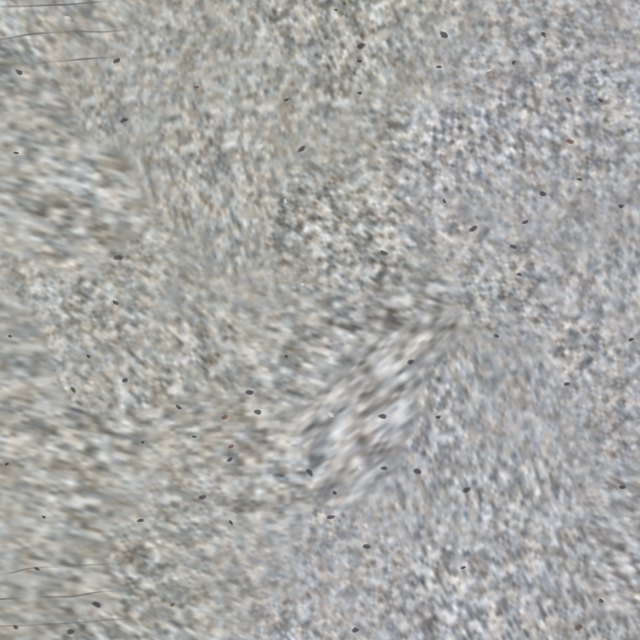
Give the GLSL for this texture, as a three.js fragment shader.

```glsl
varying vec2 vUv;

const vec3 WARM_STONE = vec3(0.655, 0.653, 0.630);
const vec3 COOL_STONE = vec3(0.660, 0.660, 0.668);
const vec3 DARK_SPECK = vec3(0.27, 0.27, 0.29);
const vec3 RUST_SPECK = vec3(0.44, 0.34, 0.29);
const vec3 PALE_SPECK = vec3(0.86, 0.85, 0.82);
const vec3 SEAM_COLOR = vec3(0.42, 0.40, 0.37);

const float GRAIN_FREQ = 122.0;     // grains across the canvas
const float FINE_RATIO = 1.8;       // fine grit relative to grains
const float GRAIN_CONTRAST = 0.47;
const float TINT_CONTRAST = 0.07;
const float PATCH_COUNT = 4.5;      // smeared patches across the canvas
const float PATCH_SHARPNESS = 20.0;
const float SPECK_COUNT = 24.0;     // speck cells across the canvas
const float SPECK_CHANCE = 0.13;
const float SEAM_SPACING = 0.044;
const float SEAM_WIDTH = 0.0028;

float hash(vec2 p) {
  return fract(sin(dot(p, vec2(12.9898, 78.233))) * 43758.5453);
}

vec2 hash2(vec2 p) {
  return vec2(hash(p), hash(p + 37.7));
}

float noise(vec2 p) {
  vec2 i = floor(p);
  vec2 f = fract(p);
  f = f * f * (3.0 - 2.0 * f);
  return mix(mix(hash(i), hash(i + vec2(1.0, 0.0)), f.x),
             mix(hash(i + vec2(0.0, 1.0)), hash(i + 1.0), f.x), f.y);
}

// Turns p so that its x axis runs along the given angle
vec2 alongAngle(vec2 p, float angle) {
  float c = cos(angle);
  float s = sin(angle);
  return vec2(c * p.x + s * p.y, c * p.y - s * p.x);
}

// Angle and stretch of the grain in a patch
vec2 grainFlow(vec2 center, vec2 id) {
  vec2 rnd = hash2(id + 5.3);
  vec2 flow = vec2(mix(-1.35, -0.35, rnd.x), mix(1.1, 1.8, rnd.y));
  vec2 diagonal = alongAngle(center - vec2(0.52, 0.34), 0.65);
  float rising = exp(-dot(diagonal * vec2(4.0, 8.0), diagonal * vec2(4.0, 8.0)));
  float leftEdge = smoothstep(0.22, 0.04, center.x);
  flow = mix(flow, vec2(-0.2, 2.7), leftEdge);
  return mix(flow, vec2(0.62, 3.0), smoothstep(0.2, 0.6, rising));
}

// Brightness in x, tint in y, both around zero
vec2 grain(vec2 p, vec2 flow, float seed) {
  vec2 q = alongAngle(p, flow.x) * GRAIN_FREQ / vec2(flow.y, mix(1.0, 1.15, flow.y - 1.0));
  q += seed * 71.0;
  float light = 0.66 * noise(q) + 0.44 * noise(q * FINE_RATIO + 19.1) - 0.55;
  return vec2(light, noise(q * 0.8 + 53.0) - 0.5);
}

// Soft blend of patches, each with its own grain direction
vec2 patchedGrain(vec2 p) {
  vec2 warp = vec2(noise(p * 7.0), noise(p * 7.0 + 31.0)) - 0.5;
  vec2 g = p * PATCH_COUNT + warp * 0.7;
  vec2 cell = floor(g);
  vec2 sum = vec2(0.0);
  float total = 0.0;
  for (int y = -1; y <= 1; y++) {
    for (int x = -1; x <= 1; x++) {
      vec2 id = cell + vec2(float(x), float(y));
      vec2 center = id + 0.15 + 0.7 * hash2(id);
      vec2 d = g - center;
      float weight = exp(-PATCH_SHARPNESS * dot(d, d)) + 1e-7;
      sum += weight * grain(p, grainFlow(center / PATCH_COUNT, id), hash(id + 9.0));
      total += weight;
    }
  }
  return sum / total;
}

// Sparse oval mineral specks
vec3 addSpecks(vec3 color, vec2 p) {
  vec2 g = p * SPECK_COUNT;
  vec2 id = floor(g);
  vec2 d = fract(g) - mix(vec2(0.25), vec2(0.75), hash2(id + 3.0));
  d = alongAngle(d, mix(-0.9, 0.6, hash(id + 11.0))) * vec2(0.75, 1.25);
  d += 0.06 * (vec2(noise(g * 7.0), noise(g * 7.0 + 8.0)) - 0.5);
  float radius = mix(0.08, 0.17, hash(id + 17.0));
  float mask = smoothstep(radius, radius * 0.4, length(d)) * step(hash(id), SPECK_CHANCE);
  float kind = hash(id + 23.0);
  vec3 speck = mix(DARK_SPECK, RUST_SPECK, step(0.68, kind));
  speck = mix(speck, PALE_SPECK, step(0.80, kind));
  return mix(color, speck, mask * 0.8);
}

// Thin worn lines in the left corners
float seams(vec2 p) {
  float height = p.y - 0.07 * p.x + 0.008 * noise(p * 18.0);
  float d = abs(fract(height / SEAM_SPACING) - 0.5) * SEAM_SPACING;
  float corner = smoothstep(0.24, 0.10, p.x) * smoothstep(0.36, 0.40, abs(p.y - 0.5));
  return smoothstep(SEAM_WIDTH, 0.0, d) * corner * noise(p * vec2(22.0, 60.0));
}

void main() {
  vec2 p = vUv;
  float cloud = noise(p * 4.0 + 2.0) - 0.5;
  float cool = smoothstep(0.35, 0.75, p.x + 0.35 * (0.4 - p.y) + 0.35 * cloud);
  vec3 color = mix(WARM_STONE, COOL_STONE, cool);
  color += 0.035 * cloud + 0.03 * (noise(p * 13.0) - 0.5);

  vec2 g = patchedGrain(p);
  float contrast = GRAIN_CONTRAST * mix(0.65, 1.3, noise(p * 9.0 + 14.0));
  color += g.x * contrast + g.y * TINT_CONTRAST * vec3(0.6, 0.0, -0.7);

  color = mix(color, SEAM_COLOR, seams(p));
  gl_FragColor = vec4(addSpecks(color, p), 1.0);
}
```
